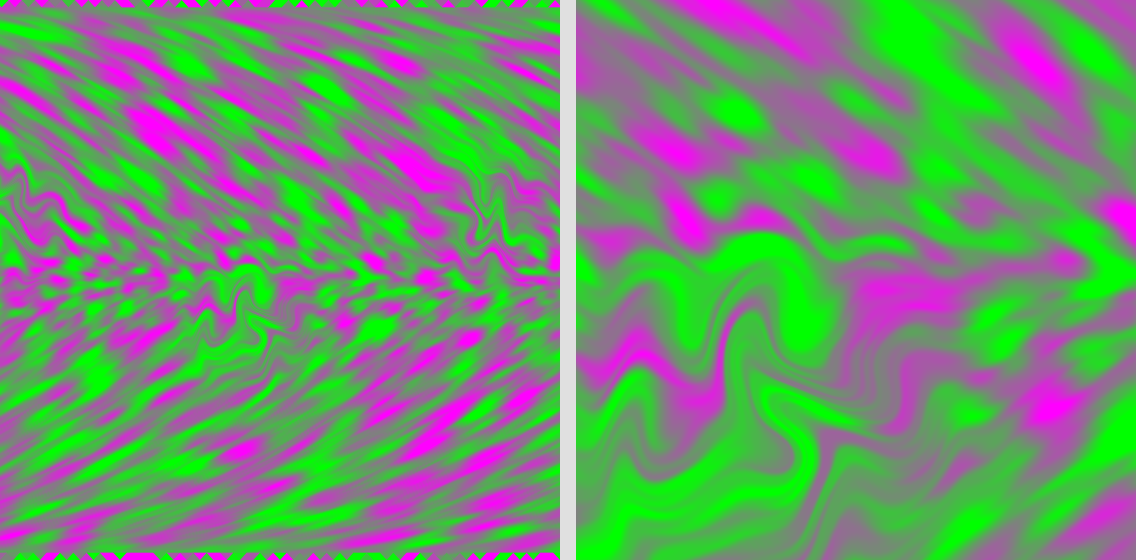
Left, the full canvas; right, a detail of the centre.
This texture is drawn by a WebGL 1 fragment shader. Its source:

```glsl
precision highp float;
uniform vec2 u_resolution;

#define GRAIN_FREQ 46.0
#define STREAK_SHORT 0.035
#define STREAK_LONG 0.145
#define FLOW_ANGLE 0.67
#define CONTRAST 0.95
#define MEAN_GREEN 0.56
#define KINK_HEIGHT 0.035
#define KINK_FREQ 11.0
#define KINK_RADIUS 0.085
#define RIM_HEIGHT 0.013
#define RIM_TEETH 42.0

const int HALF_STEPS = 12;

float hash(vec2 p) {
  return fract(sin(dot(p, vec2(127.1, 311.7))) * 43758.5453);
}

float valueNoise(vec2 p) {
  vec2 cell = floor(p);
  vec2 f = fract(p);
  f = f * f * (3.0 - 2.0 * f);
  float low = mix(hash(cell), hash(cell + vec2(1.0, 0.0)), f.x);
  float high = mix(hash(cell + vec2(0.0, 1.0)), hash(cell + 1.0), f.x);
  return mix(low, high, f.y);
}

// Three rotated octaves, centred on zero
float grain(vec2 p) {
  mat2 nextOctave = mat2(1.6, 1.2, -1.2, 1.6);
  float sum = 0.0;
  float weight = 1.0;
  p = mat2(0.8, 0.6, -0.6, 0.8) * p * GRAIN_FREQ;
  for (int i = 0; i < 3; i++) {
    sum += weight * (valueNoise(p) - 0.5);
    p = nextOctave * p + 17.3;
    weight *= 0.7;
  }
  return sum;
}

// Streaks fall above the middle, rise below it and level out at the rims
vec2 flowDirection(vec2 p) {
  float h = 2.0 * p.y - 1.0;
  float turn = h * inversesqrt(h * h + 0.006);
  float angle = -FLOW_ANGLE * turn * sqrt(max(1.0 - h * h, 0.0)) * (1.0 + 0.1 * h);
  return vec2(cos(angle), sin(angle));
}

// Strength of the zigzag patches scattered along the middle
float kinkMask(vec2 p) {
  float mask = 0.0;
  for (int i = 0; i < 3; i++) {
    float n = float(i);
    vec2 centre = vec2(0.02 + 0.425 * n, 0.52 + 0.09 * cos(3.14159 * n));
    vec2 d = (p - centre) / KINK_RADIUS;
    mask += exp(-dot(d, d));
  }
  return mask;
}

// Average the grain along the flow with a tapered window
float streaks(vec2 p, float streakLength) {
  float stepSize = 0.5 * streakLength / float(HALF_STEPS);
  vec2 ahead = p;
  vec2 behind = p;
  float sum = grain(p);
  float total = 1.0;
  for (int i = 1; i < HALF_STEPS; i++) {
    ahead += stepSize * flowDirection(ahead);
    behind -= stepSize * flowDirection(behind);
    float weight = 0.5 + 0.5 * cos(3.14159 * float(i) / float(HALF_STEPS));
    sum += weight * (grain(ahead) + grain(behind));
    total += 2.0 * weight;
  }
  // Restore the contrast lost to averaging
  float cells = 0.5 * streakLength * GRAIN_FREQ;
  return sum / total * sqrt(sqrt(1.0 + cells * cells));
}

float rimShade(float id) {
  return clamp(0.5 + 2.2 * (hash(vec2(id, 9.7)) - 0.5), 0.0, 1.0);
}

void main() {
  vec2 p = gl_FragCoord.xy / u_resolution;
  float pixel = 1.0 / u_resolution.y;
  float h = abs(2.0 * p.y - 1.0);

  // Zigzag warp
  float mask = kinkMask(p);
  float phase = p.x * KINK_FREQ + 1.2 * valueNoise(p * 13.0);
  float zigzag = sin(6.28318 * phase) + 1.4 * (valueNoise(p * 28.0) - 0.5);
  vec2 warped = p + vec2(0.0, KINK_HEIGHT * min(mask, 1.0) * zigzag);

  // Streaked field
  float streakLength = mix(STREAK_SHORT, STREAK_LONG, smoothstep(0.0, 0.5, h));
  streakLength += 0.06 * mask;
  float fade = mix(0.5, 1.0, smoothstep(0.0, 0.12, 1.0 - h));
  float green = MEAN_GREEN + CONTRAST * fade * streaks(warped, streakLength);
  green = clamp(green, 0.0, 1.0);

  // Toothed rims at the top and bottom
  float depth = 0.5 * (1.0 - h) / RIM_HEIGHT;
  float column = p.x * RIM_TEETH + 0.37 * step(0.5, p.y);
  float side = 100.0 * step(0.5, p.y);
  float tooth = 1.0 - 2.0 * abs(fract(column) - 0.5);
  float blur = pixel / RIM_HEIGHT;
  float gapId = floor(column + 0.5) + side + 0.5;
  float gap = mix(green, rimShade(gapId), step(0.4, hash(vec2(gapId, 3.1))));
  float inTooth = smoothstep(-blur, blur, tooth - depth);
  float rim = mix(gap, rimShade(floor(column) + side), inTooth);
  green = mix(rim, green, smoothstep(1.0 - blur, 1.0 + blur, depth));

  gl_FragColor = vec4(1.0 - green, green, 1.0 - green, 1.0);
}
```
